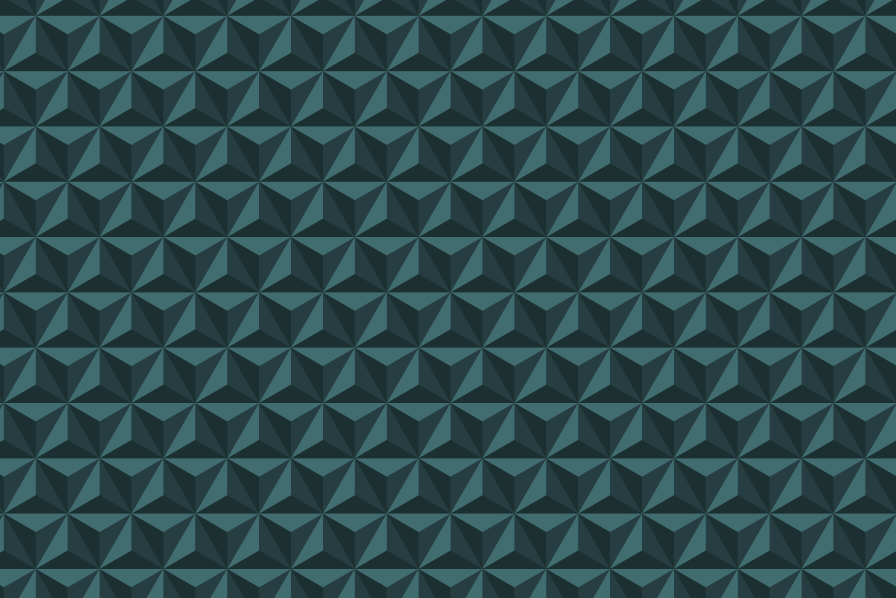
Reproduce this pattern procedurally as a Shadertoy shader.

```glsl
// Tiled relief of three-sided pyramids on a triangular grid, in flat teal shades.

const vec2 REPEATS = vec2(14.04, 10.813);  // triangles across, rows down
const vec2 OFFSET = vec2(0.56, 0.526);     // grid corner, in repeats
const vec3 LIGHT = vec3(0.255, 0.425, 0.440);
const vec3 MIDDLE = vec3(0.150, 0.240, 0.255);
const vec3 DARK = vec3(0.110, 0.188, 0.192);
const int SAMPLES = 5;                     // edge-smoothing samples per axis

// Shade of the pyramid face at p, in grid units.
vec3 faceColor(vec2 p) {
    float row = floor(p.y);
    float x = fract(p.x + 0.5 * mod(row, 2.0));
    float y = p.y - row;

    // Upward triangle: apex at (0.5, 1), peak at one third of its height.
    float side = x - 0.5;
    if (y < 1.0 - 2.0 * abs(side)) {
        if (y < (0.5 - abs(side)) * 2.0 / 3.0) return DARK;
        return side < 0.0 ? LIGHT : MIDDLE;
    }

    // Downward triangle: apex at a grid corner, lit along its top edge.
    side = x - floor(x + 0.5);
    if (1.0 - y < (0.5 - abs(side)) * 2.0 / 3.0) return LIGHT;
    return side < 0.0 ? DARK : MIDDLE;
}

void mainImage(out vec4 fragColor, in vec2 fragCoord) {
    vec3 sum = vec3(0.0);

    // Average a regular grid of samples to smooth the edges.
    for (int j = 0; j < SAMPLES; j++) {
        for (int i = 0; i < SAMPLES; i++) {
            vec2 jitter = (vec2(i, j) + 0.5) / float(SAMPLES) - 0.5;
            vec2 uv = (fragCoord + jitter) / iResolution.xy;
            sum += faceColor(uv * REPEATS - OFFSET);
        }
    }
    fragColor = vec4(sum / float(SAMPLES * SAMPLES), 1.0);
}
```
